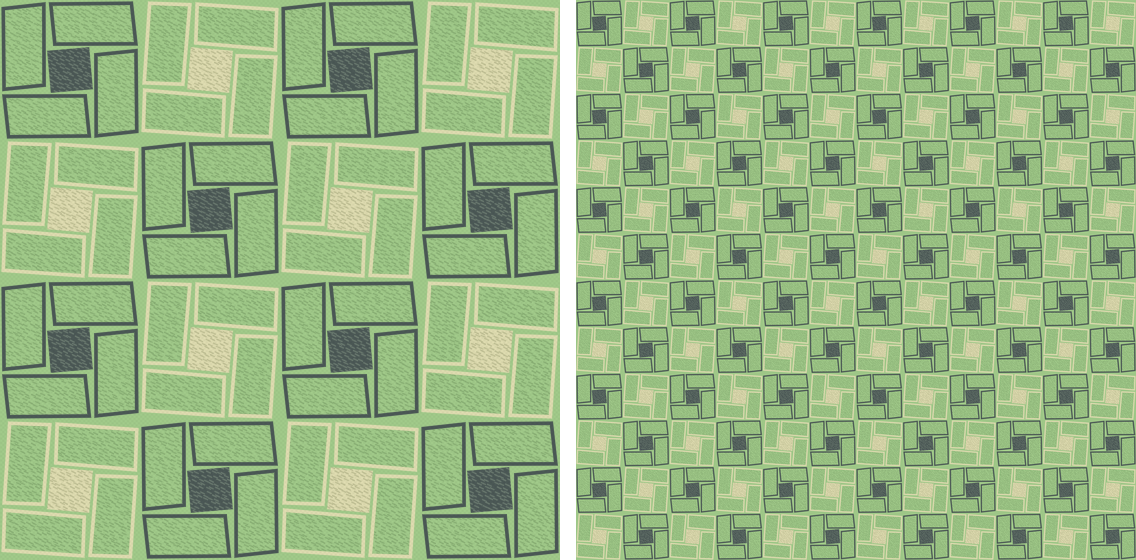
Left, the tile; right, the same tile 3 across and 3 down.
Write a Shadertoy shader that draws this pattern.

```glsl
// Checkerboard of pinwheel blocks: four skewed, outlined bricks turn around a tilted square.
// Each brick is a convex quad distance, repeated by quarter turns; dark and cream blocks
// lean opposite ways. Wrapped cellular dashes give the fills a woven, twill-like grain.

const float BLOCKS = 4.0;                 // blocks across and down
const float LINE_WIDTH = 0.026;           // outline, in block widths
const float SQUARE_HALF = 0.151;          // half side of the centre square
const float SQUARE_TILT = 0.087;          // radians
const vec2  DASH_GRID = vec2(96.0, 144.0); // dashes per canvas, even row count
const vec2  DASH_HALF = vec2(0.0032, -0.0016); // half segment, in canvas widths
const float DASH_RADIUS = 0.0012;
const float DASH_JITTER = 0.55;
const float WEAVE_COUNT = 128.0;
const float WEAVE_DEPTH = 0.025;

const vec3 GREEN       = vec3(0.62, 0.78, 0.53);
const vec3 GREEN_SHADE = vec3(0.53, 0.68, 0.45);
const vec3 SLATE       = vec3(0.29, 0.34, 0.33);
const vec3 SLATE_TINT  = vec3(0.41, 0.47, 0.43);
const vec3 CREAM       = vec3(0.86, 0.85, 0.68);
const vec3 CREAM_SHADE = vec3(0.74, 0.74, 0.57);

// Corners of the left brick, clockwise from its upper left
const vec2 SLATE_BRICK[4] = vec2[4](vec2(-0.490, 0.450), vec2(-0.174, 0.485),
                                    vec2(-0.172, -0.120), vec2(-0.484, -0.152));
const vec2 CREAM_BRICK[4] = vec2[4](vec2(-0.443, 0.490), vec2(-0.130, 0.479),
                                    vec2(-0.182, -0.115), vec2(-0.484, -0.104));

vec2 hash2(vec2 id) {
    vec2 s = vec2(dot(id, vec2(127.1, 311.7)), dot(id, vec2(269.5, 183.3)));
    return fract(sin(s) * 43758.55);
}

float coverage(float d, float pixel) {
    return 1.0 - smoothstep(-0.75 * pixel, 0.75 * pixel, d);
}

// Signed distance to a clockwise convex quad, with mitred corners
float quadDistance(vec2 p, vec2 corners[4]) {
    float d = -1.0;
    for (int i = 0; i < 4; i++) {
        vec2 a = corners[i];
        vec2 edge = normalize(corners[(i + 1) % 4] - a);
        d = max(d, dot(p - a, vec2(-edge.y, edge.x)));
    }
    return d;
}

// Nearest brick of the four quarter turns
float pinwheelDistance(vec2 p, vec2 corners[4]) {
    float d = 1.0;
    for (int i = 0; i < 4; i++) {
        d = min(d, quadDistance(p, corners));
        p = vec2(p.y, -p.x);
    }
    return d;
}

float squareDistance(vec2 p, float tilt) {
    float c = cos(tilt), s = sin(tilt);
    vec2 q = abs(vec2(c * p.x + s * p.y, c * p.y - s * p.x));
    return max(q.x, q.y) - SQUARE_HALF;
}

// Staggered, jittered slanted dashes that wrap at the canvas edges
float dashGrain(vec2 uv, float pixel) {
    vec2 q = uv * DASH_GRID;
    float nearest = 1.0;
    for (int j = -1; j <= 1; j++) {
        float row = floor(q.y) + float(j);
        float stagger = 0.5 * mod(row, 2.0);
        for (int i = -1; i <= 1; i++) {
            float column = floor(q.x - stagger) + float(i);
            vec2 jitter = hash2(mod(vec2(column, row), DASH_GRID)) - 0.5;
            vec2 centre = vec2(column + stagger, row) + 0.5 + DASH_JITTER * jitter;
            vec2 d = (q - centre) / DASH_GRID;
            float along = clamp(dot(d, DASH_HALF) / dot(DASH_HALF, DASH_HALF), -1.0, 1.0);
            nearest = min(nearest, length(d - along * DASH_HALF));
        }
    }
    return coverage(nearest - DASH_RADIUS, pixel);
}

void mainImage(out vec4 fragColor, in vec2 fragCoord) {
    vec2 uv = fragCoord / iResolution.xy;
    float pixel = 1.0 / min(iResolution.x, iResolution.y);
    float blockPixel = BLOCKS * pixel;

    // Block layout
    vec2 block = floor(uv * BLOCKS);
    vec2 p = fract(uv * BLOCKS) - 0.5;
    bool isSlate = mod(block.x + block.y, 2.0) > 0.5;
    vec3 ink = isSlate ? SLATE : CREAM;
    vec3 inkGrain = isSlate ? SLATE_TINT : CREAM_SHADE;

    float brick = isSlate ? pinwheelDistance(p, SLATE_BRICK) : pinwheelDistance(p, CREAM_BRICK);
    float square = squareDistance(p, isSlate ? SQUARE_TILT : -SQUARE_TILT);
    float grain = dashGrain(uv, pixel);

    // Ground, outlines, brick fills, then centre square
    vec3 color = mix(GREEN, ink, coverage(brick, blockPixel));
    color = mix(color, mix(GREEN, GREEN_SHADE, grain), coverage(brick + LINE_WIDTH, blockPixel));
    color = mix(color, mix(ink, inkGrain, grain), coverage(square, blockPixel));

    // Fine weave over everything
    vec2 thread = sin(6.28318 * WEAVE_COUNT * uv);
    color *= 1.0 + WEAVE_DEPTH * thread.x * thread.y;
    fragColor = vec4(color, 1.0);
}
```
